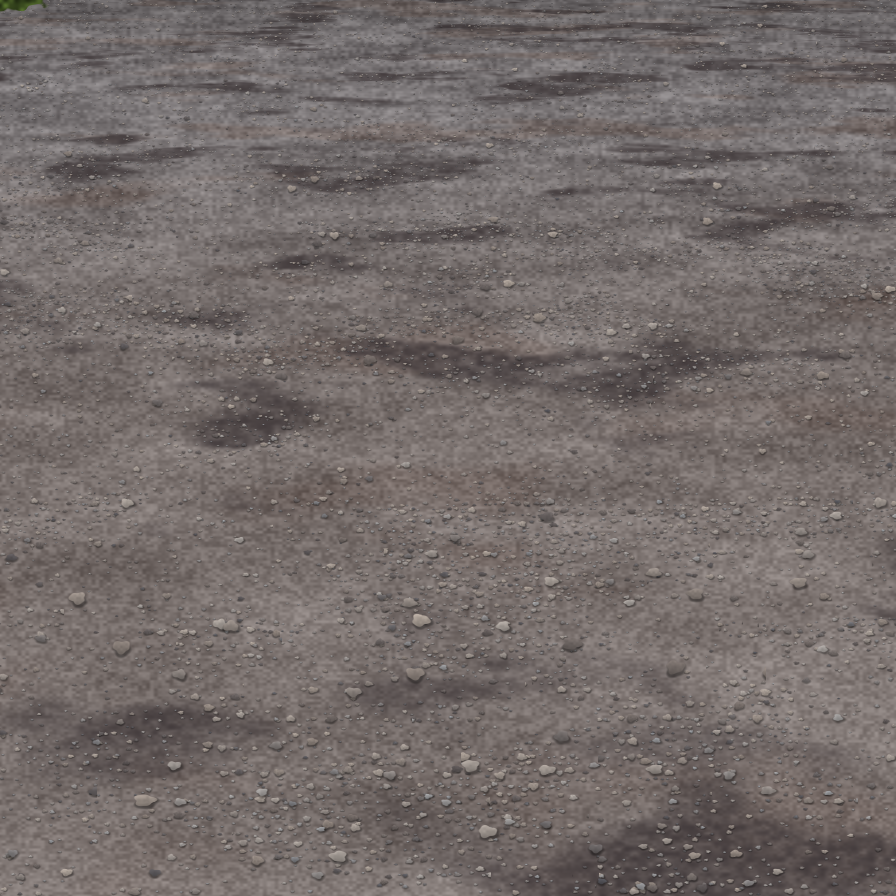
A WebGL 2 fragment shader for this texture:

```glsl
#version 300 es
precision highp float;

uniform vec2 u_resolution;
out vec4 fragColor;

const float HORIZON = 1.25;      // height of the vanishing line
const float PATCH_STRETCH = 3.0; // flattening of patches on the ground
const float SOFTNESS = 0.0012;   // edge blur in canvas units
const float GRAIN = 0.13;
const float MOTTLE = 0.20;
const vec3 NEAR_DIRT = vec3(0.482, 0.446, 0.434);
const vec3 FAR_DIRT = vec3(0.468, 0.450, 0.455);
const vec3 RUST_DIRT = vec3(0.455, 0.400, 0.380);
const vec3 WET_DIRT = vec3(0.255, 0.225, 0.230);
const vec3 PALE_STONE = vec3(0.655, 0.640, 0.630);
const vec3 MID_STONE = vec3(0.500, 0.480, 0.475);
const vec3 DARK_STONE = vec3(0.340, 0.330, 0.345);
const vec3 LEAF = vec3(0.240, 0.310, 0.130);

float hash(vec2 p) {
    vec3 q = fract(vec3(p.xyx) * 0.1031);
    q += dot(q, q.yzx + 33.33);
    return fract((q.x + q.y) * q.z);
}

float noise(vec2 p) {
    vec2 i = floor(p), f = fract(p);
    f = f * f * (3.0 - 2.0 * f);
    return mix(mix(hash(i), hash(i + vec2(1, 0)), f.x),
               mix(hash(i + vec2(0, 1)), hash(i + vec2(1, 1)), f.x), f.y);
}

float fbm(vec2 p) {
    float sum = 0.0, amplitude = 0.533;
    for (int i = 0; i < 4; i++) {
        sum += amplitude * noise(p);
        p = mat2(1.6, 1.2, -1.2, 1.6) * p + 7.3;
        amplitude *= 0.5;
    }
    return sum;
}

float depthAt(float y) {
    return HORIZON / (HORIZON - y);
}

vec2 groundPoint(vec2 uv, float depth) {
    return vec2((uv.x - 0.5) * depth, PATCH_STRETCH * depth);
}

float wetness(vec2 ground) {
    return smoothstep(0.59, 0.75, fbm(ground * 2.6 + 41.0));
}

float gravel(vec2 ground) {
    float beds = smoothstep(0.47, 0.68, fbm(ground * 3.1 + 12.0));
    return clamp(beds + 0.6 * wetness(ground + vec2(0.03, 0.1)), 0.0, 1.0);
}

// Rows of cells shrink with distance; each cell may hold one stone.
void scatterStones(inout vec3 color, vec2 uv, float cells, float sparse, float dense) {
    float depth = depthAt(uv.y);
    float rowScale = HORIZON * cells;
    float v = log(depth) * rowScale;
    float blur = max(SOFTNESS, 0.7 / u_resolution.y) * cells * depth;
    for (int j = 1; j >= -1; j--) {
        float row = floor(v) + float(j);
        float rowDepth = exp((row + 0.5) / rowScale);
        float u = uv.x * cells * rowDepth;
        float bed = gravel(groundPoint(uv, rowDepth));
        float chance = mix(sparse, dense, bed) * mix(1.0, 0.3, smoothstep(2.2, 3.4, rowDepth));
        for (int i = -1; i <= 1; i++) {
            vec2 cell = vec2(floor(u) + float(i), row);
            vec2 seed = cell + cells * 3.7;
            if (hash(seed) > chance) continue;
            float pick = hash(seed + 19.3), tint = hash(seed + 57.1);
            vec2 center = cell + 0.2 + 0.6 * vec2(hash(seed + 71.7), hash(seed + 93.9));
            vec2 q = vec2(u, v) - center;
            float radius = mix(0.14, 0.40, pick * pick);
            float tilt = (tint - 0.5) * 0.7;
            vec2 s = vec2(q.x + tilt * q.y, (q.y - tilt * 0.4 * q.x) * mix(1.3, 1.9, hash(seed + 5.5)));
            float angle = atan(s.y, s.x);
            float outline = radius * (1.0 + 0.13 * sin(angle * 3.0 + pick * 40.0)
                                          + 0.08 * sin(angle * 5.0 + tint * 50.0));
            // Contact shadow, then the body lit from above
            vec2 drop = s + vec2(-0.12, 0.45) * radius;
            float shadow = 1.0 - smoothstep(-blur, blur + 0.08, length(drop) - outline);
            color *= 1.0 - 0.36 * shadow;
            float body = 1.0 - smoothstep(-blur, blur, length(s) - outline);
            vec3 stone = tint < 0.25 ? mix(DARK_STONE, MID_STONE, tint * 3.0)
                                     : mix(MID_STONE, PALE_STONE, (tint - 0.25) * 1.33);
            stone *= 1.0 + vec3(0.03, 0.0, -0.03) * (pick * 3.0 - 1.5);
            stone *= 0.97 + 0.16 * clamp(s.y / radius, -1.0, 1.0);
            stone *= 0.94 + 0.12 * noise(q * 9.0 + seed);
            color = mix(color, stone, body * 0.92);
        }
    }
}

vec3 dirt(vec2 uv, float depth) {
    vec2 ground = groundPoint(uv, depth);
    float far = smoothstep(1.5, 3.5, depth);
    vec3 color = mix(NEAR_DIRT, FAR_DIRT, far);
    color = mix(color, RUST_DIRT, 0.6 * smoothstep(0.55, 0.72, fbm(ground * 1.9 + 83.0)));
    float tone = MOTTLE * (fbm(ground * 4.0) - 0.5);
    tone += 0.07 * far * (noise(uv * vec2(14.0, 130.0)) - 0.5);
    tone += 0.06 * (noise(uv * vec2(90.0, 150.0)) - 0.5);
    tone += GRAIN * (noise(uv * vec2(230.0, 330.0)) - 0.5);
    color += tone;
    // Damp hollows with crumbly borders
    float crumbs = noise(uv * vec2(110.0, 170.0) + 9.0);
    color = mix(color, WET_DIRT, wetness(ground) * (0.45 + 0.5 * crumbs));
    return color * (1.0 - 0.14 * smoothstep(0.94, 1.0, uv.y));
}

void main() {
    vec2 uv = gl_FragCoord.xy / u_resolution;
    vec3 color = dirt(uv, depthAt(uv.y));

    // Grit, pebbles, stones
    scatterStones(color, uv, 105.0, 0.16, 0.62);
    scatterStones(color, uv, 58.0, 0.09, 0.50);
    scatterStones(color, uv, 30.0, 0.045, 0.26);

    // Leafy verge in the far corner
    float verge = length((uv - vec2(0.0, 1.0)) * vec2(1.0, 3.5)) + 0.03 * noise(uv * 120.0);
    vec3 leaves = LEAF * (0.5 + noise(uv * 160.0));
    color = mix(color, leaves, 1.0 - smoothstep(0.058, 0.066, verge));

    fragColor = vec4(clamp(color, 0.0, 1.0), 1.0);
}
```
